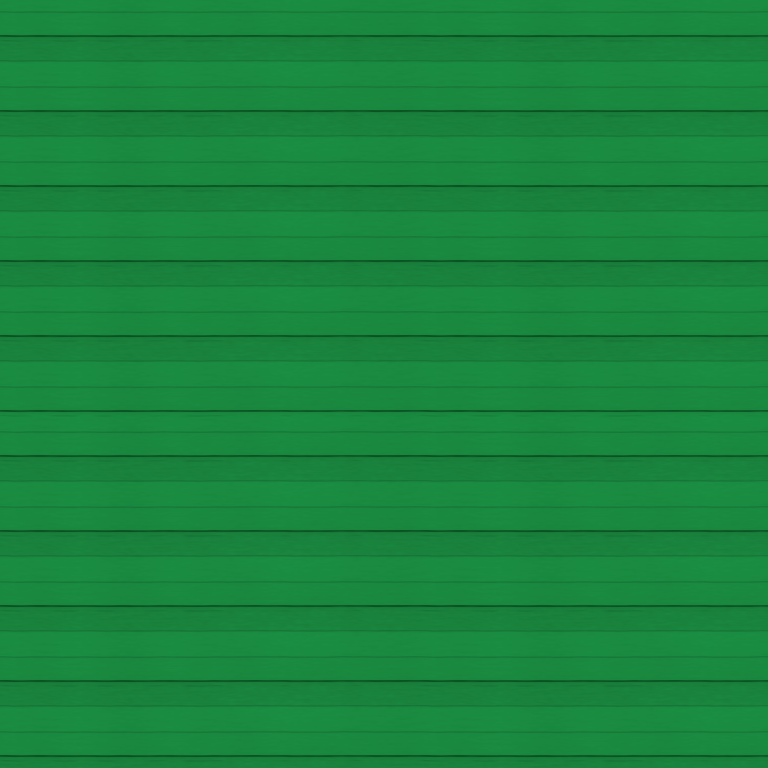
Reproduce this texture procedurally as a Shadertoy shader.

```glsl
// Green painted clapboard siding: each course holds three boards, a shaded one
// under a dark overlap line, then two lighter ones split by faint seams. Five full
// courses and one short course make a tile; stretched gradient noise is the grain.

vec2 gradientAt(vec2 cell) {
    vec3 q = fract(cell.xyx * vec3(0.1031, 0.1030, 0.0973));
    q += dot(q, q.yzx + 33.33);
    float angle = 6.2832 * fract((q.x + q.y) * q.z);
    return vec2(cos(angle), sin(angle));
}

// Gradient noise, about -0.7 to 0.7, repeating along x after "period" cells
float noise(vec2 p, float period) {
    vec2 cell = floor(p), f = p - cell;
    vec2 u = f * f * f * (f * (f * 6.0 - 15.0) + 10.0);
    float x0 = mod(cell.x, period), x1 = mod(cell.x + 1.0, period);
    float a = dot(gradientAt(vec2(x0, cell.y)), f);
    float b = dot(gradientAt(vec2(x1, cell.y)), f - vec2(1, 0));
    float c = dot(gradientAt(vec2(x0, cell.y + 1.0)), f - vec2(0, 1));
    float d = dot(gradientAt(vec2(x1, cell.y + 1.0)), f - vec2(1, 1));
    return mix(mix(a, b, u.x), mix(c, d, u.x), u.y);
}

// Smooth-edged line of the given half width at distance d
float line(float d, float halfWidth, float pixel) {
    return 1.0 - smoothstep(halfWidth - 0.5 * pixel, halfWidth + 0.5 * pixel, abs(d));
}

void mainImage(out vec4 fragColor, in vec2 fragCoord) {
    vec2 uv = fragCoord / iResolution.y;
    float pixel = 10.24 / iResolution.y;   // one pixel, in course heights
    float along = uv.x * 10.24 / 5.6;      // horizontal position in tiles

    // Courses counted downward, with slightly uneven edges
    float wobble = 0.005 * noise(vec2(along * 24.0, 3.5), 24.0);
    float down = mod((1.0 - uv.y) * 10.24 - 0.48 + wobble, 5.6);
    float row = floor(down);
    float depth = down - row;
    bool isShort = row > 4.5;
    float toBottom = (isShort ? 0.6 : 1.0) - depth;
    float profile = isShort ? depth + 0.4 : depth;   // short course lacks the shaded board

    // Board tones, nearly flat
    vec3 shaded = mix(vec3(0.098, 0.507, 0.236), vec3(0.099, 0.515, 0.239), profile * 3.0);
    vec3 bright = mix(vec3(0.102, 0.550, 0.256), vec3(0.101, 0.543, 0.253), (profile - 0.33) * 2.9);
    vec3 medium = mix(vec3(0.102, 0.541, 0.252), vec3(0.101, 0.533, 0.248), (profile - 0.68) * 3.1);
    float upperEdge = smoothstep(0.333 - 0.5 * pixel, 0.333 + 0.5 * pixel, profile);
    float lowerEdge = smoothstep(0.68 - 0.5 * pixel, 0.68 + 0.5 * pixel, profile);
    vec3 color = mix(mix(shaded, bright, upperEdge), medium, lowerEdge);

    // Paint mottling in soft columns and fine grain, the same on every course
    float mottle = noise(vec2(along * 8.0, profile * 0.8 + 9.3), 8.0);
    float grain = 0.7 * noise(vec2(along * 14.0, profile * 22.0), 14.0)
                + 0.8 * noise(vec2(along * 50.0, profile * 38.0 + 5.0), 50.0);
    color *= 1.0 + 0.03 * mottle + mix(0.045, 0.024, upperEdge) * grain;

    // Broken dark streaks just under the overlap
    float streak = noise(vec2(along * 18.0, 0.4), 18.0);
    color *= 1.0 - 0.08 * smoothstep(-0.2, 0.4, streak) * line(depth - 0.065, 0.008, pixel);

    // Faint seams between boards, with a soft shade below
    float seams = max(line(profile - 0.333, 0.008, pixel), line(profile - 0.68, 0.008, pixel));
    float belowSeam = profile - (profile > 0.68 ? 0.68 : 0.333);
    color *= 1.0 - 0.13 * seams;
    color *= 1.0 - 0.03 * step(0.0, belowSeam) * exp(-max(belowSeam, 0.0) * 45.0);

    // Dark overlap line and the short shadow it casts on the course below
    float weight = 0.9 + 0.25 * noise(vec2(along * 30.0, 0.5), 30.0);
    color *= 1.0 - 0.14 * exp(-depth * 45.0) - 0.05 * exp(-toBottom * 50.0);
    float overlap = line(min(depth, toBottom), 0.011, pixel);
    color = mix(color, vec3(0.030, 0.290, 0.110), 0.85 * weight * overlap);

    fragColor = vec4(clamp(color, 0.0, 1.0), 1.0);
}
```
